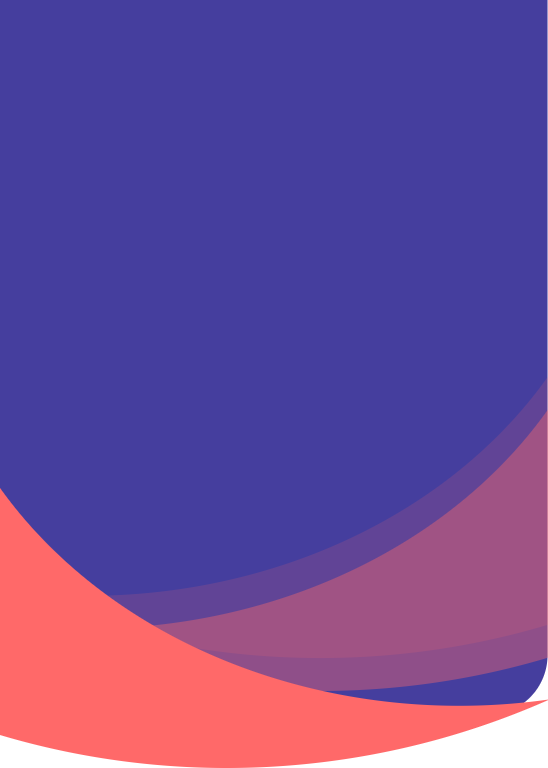
Give the GLSL for this background, as a WebGL 1 fragment shader.

```glsl
precision highp float;
// A flat indigo card with one rounded lower corner on white, swept by curved blades.
// Each blade is a large disc minus an ellipse; the coral one sits in front, and
// two mirrored, raised, translucent copies overlap behind it.

uniform vec2 u_resolution;

// Approximate signed distance to an ellipse centred at the origin
float ellipseDistance(vec2 p, vec2 radii) {
    float k = length(p / radii);
    return k * (k - 1.0) / max(length(p / (radii * radii)), 1e-4);
}

// Crescent below the ellipse and inside the disc resting on y = 0
float bladeDistance(vec2 p) {
    float disc = length(p - vec2(0.2956, 1.0384)) - 1.0384;
    vec2 q = p - vec2(0.599, 0.664);
    q.y = min(q.y, 0.0); // only the lower half of the ellipse cuts
    return max(disc, -ellipseDistance(q, vec2(0.698, 0.583)));
}

// Card filling the canvas upward, rounded at its lower right corner
float cardDistance(vec2 p) {
    const float radius = 0.078;
    vec2 q = vec2(p.x - 0.7142, 0.069 - p.y) + radius;
    return length(max(q, 0.0)) + min(max(q.x, q.y), 0.0) - radius;
}

// Antialiased coverage, one pixel wide
float coverage(float d) {
    return clamp(0.5 - d * u_resolution.y, 0.0, 1.0);
}

void main() {
    vec2 p = gl_FragCoord.xy / u_resolution * vec2(0.7148, 1.0);
    vec2 mirrored = vec2(0.7135 - p.x, p.y);

    vec3 indigo = vec3(0.27, 0.243, 0.62);
    vec3 coral = vec3(1.0, 0.41, 0.41);

    // Card on white
    vec3 color = mix(vec3(1.0), indigo, coverage(cardDistance(p)));

    // Translucent blades, the fainter one higher
    color = mix(color, coral, 0.15 * coverage(bladeDistance(mirrored - vec2(0.0, 0.1432))));
    color = mix(color, coral, 0.40 * coverage(bladeDistance(mirrored - vec2(0.0, 0.1003))));

    // Solid front blade
    color = mix(color, coral, coverage(bladeDistance(p)));

    gl_FragColor = vec4(color, 1.0);
}
```
